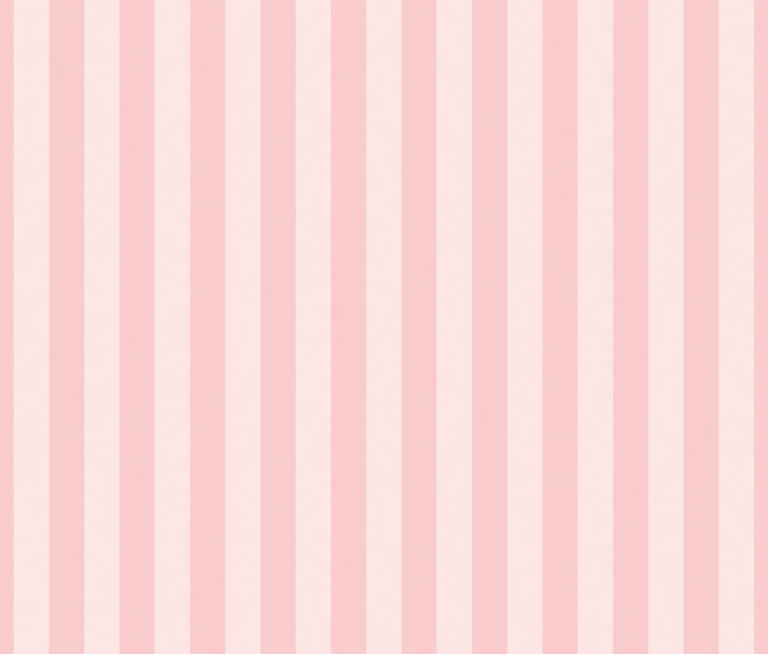
A Shadertoy shader for this pattern:

```glsl
#define STRIPE_COUNT 10.893
#define STRIPE_START 0.695
#define STRIPE_FILL 0.5
#define EDGE_SOFTNESS 0.0013
#define MOTTLE_SCALE 85.0
#define MOTTLE_AMOUNT 0.007
#define PALE_PINK vec3(0.988, 0.902, 0.900)
#define ROSE_PINK vec3(0.976, 0.797, 0.802)

float hash(vec2 p) {
    vec3 q = fract(vec3(p.xyx) * 0.1031);
    q += dot(q, q.yzx + 33.33);
    return fract((q.x + q.y) * q.z);
}

float valueNoise(vec2 p) {
    vec2 cell = floor(p);
    vec2 f = fract(p);
    f = f * f * (3.0 - 2.0 * f);
    float low = mix(hash(cell), hash(cell + vec2(1.0, 0.0)), f.x);
    float high = mix(hash(cell + vec2(0.0, 1.0)), hash(cell + 1.0), f.x);
    return mix(low, high, f.y);
}

// Signed distance to the nearest stripe edge, in canvas widths; negative inside
float stripeDistance(float x) {
    float phase = fract(x * STRIPE_COUNT - STRIPE_START - 0.5 * STRIPE_FILL + 0.5) - 0.5;
    return (abs(phase) - 0.5 * STRIPE_FILL) / STRIPE_COUNT;
}

void mainImage(out vec4 fragColor, in vec2 fragCoord) {
    vec2 uv = fragCoord / iResolution.x;

    // Vertical stripes with soft edges
    float softness = max(EDGE_SOFTNESS, 0.6 / iResolution.x);
    float rose = 1.0 - smoothstep(-softness, softness, stripeDistance(uv.x));
    vec3 color = mix(PALE_PINK, ROSE_PINK, rose);

    // Faint mottling, mostly in green and blue
    float mottle = valueNoise(uv * MOTTLE_SCALE) - 0.5;
    color += mottle * MOTTLE_AMOUNT * vec3(0.3, 1.0, 1.0);

    fragColor = vec4(color, 1.0);
}
```
